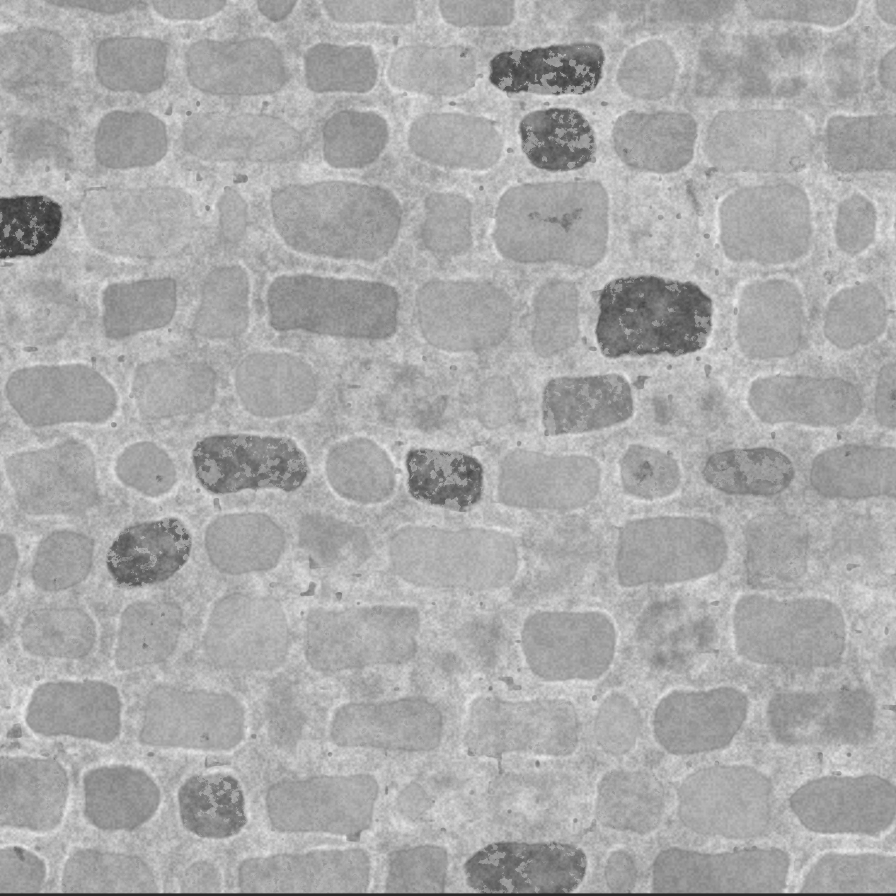
A Shadertoy shader for this texture:

```glsl
#define ROWS 11.0
#define COLUMNS 8.6
#define JOINT 0.0095
#define CORNER 0.026
#define STONE_TONE 0.645
#define MORTAR_TONE 0.715
#define DARK_SHARE 0.10
#define FAINT_SHARE 0.24
#define RIM_GAIN 0.085
#define GRAIN 0.11

float hash(vec2 p) {
    vec3 q = fract(vec3(p.xyx) * 0.1031);
    q += dot(q, q.yzx + 33.33);
    return fract((q.x + q.y) * q.z);
}

float noise(vec2 p) {
    vec2 i = floor(p), f = fract(p);
    f = f * f * (3.0 - 2.0 * f);
    return mix(mix(hash(i), hash(i + vec2(1, 0)), f.x),
               mix(hash(i + vec2(0, 1)), hash(i + vec2(1, 1)), f.x), f.y);
}

// Rotated octaves hide the lattice; the result is centred on zero
float fbm(vec2 p) {
    float sum = 0.0, gain = 0.5;
    for (int k = 0; k < 5; k++) {
        sum += gain * (noise(p) - 0.5);
        p = mat2(1.6, 1.2, -1.2, 1.6) * p + 17.3;
        gain *= 0.55;
    }
    return sum;
}

// Irregular position of the joint to the left of a stone
float jointX(float column, float row) {
    return column + 0.56 * (hash(vec2(column, row) + 40.0) - 0.5);
}

// Distance inside the stone (positive) or into the joint (negative)
float stoneDistance(vec2 uv, out vec2 id) {
    vec2 bend = vec2(noise(uv * 5.0 + 3.0), noise(uv * vec2(3.5, 5.0) + 31.0)) - 0.5;
    vec2 ripple = vec2(fbm(uv * 24.0), fbm(uv * 24.0 + 60.0));
    vec2 p = uv + bend * vec2(0.03, 0.042) + ripple * 0.016;

    float y = p.y * ROWS + 0.3;
    float row = floor(y);
    float x = p.x * COLUMNS + 7.0 * hash(vec2(row, 9.0)) + 20.0;
    float column = floor(x);
    if (x < jointX(column, row)) column -= 1.0;
    else if (x >= jointX(column + 1.0, row)) column += 1.0;
    id = vec2(column, row);

    float left = jointX(column, row), right = jointX(column + 1.0, row);
    vec2 local = vec2((x - left) / (right - left), y - row);
    vec4 slant = vec4(hash(id + 11.0), hash(id + 12.0), hash(id + 13.0), hash(id + 14.0)) - 0.5;
    vec2 low = vec2(x - left, local.y) / vec2(COLUMNS, ROWS);
    vec2 high = vec2(right - x, 1.0 - local.y) / vec2(COLUMNS, ROWS);
    low += slant.xy * (local.yx - 0.5) * 0.028;
    high += slant.zw * (local.yx - 0.5) * 0.028;
    vec2 inset = JOINT + 0.009 * vec2(hash(id + 21.0), hash(id + 22.0)) - 0.003;
    vec2 side = min(low, high) - inset;
    float radius = CORNER * (0.6 + 0.8 * hash(id + 23.0));
    return min(radius - length(max(radius - side, 0.0)), min(side.x, side.y));
}

void mainImage(out vec4 fragColor, in vec2 fragCoord) {
    vec2 uv = fragCoord / iResolution.y;
    float pixel = 1.0 / iResolution.y;
    vec2 id;
    float d = stoneDistance(uv, id);

    float broad = fbm(uv * 9.0 + 5.0);
    float blotch = fbm(uv * 38.0 + 80.0);
    float fine = fbm(uv * 130.0 + 20.0);
    float grain = noise(uv * 370.0) - 0.5;

    // Pale, crumbly mortar with small dark pits
    float mortar = MORTAR_TONE + 0.16 * broad + 0.20 * blotch + 0.20 * fine + GRAIN * grain;
    float pits = smoothstep(0.80, 0.92, noise(uv * 95.0 + 7.0)) * smoothstep(0.0, 0.18, broad + blotch);
    mortar -= 0.20 * pits;

    // Stone faces: most smooth, some rough
    float rough = hash(id + 51.0);
    float stone = STONE_TONE + 0.10 * (hash(id + 50.0) - 0.5) + 0.10 * broad;
    stone += mix(0.07, 0.18, rough * rough) * (blotch + fine) + 0.7 * GRAIN * grain;
    stone -= 0.10 * rough * smoothstep(0.16, 0.30, fine);

    // A few weathered dark stones with pale lichen flecks
    float dark = step(hash(id + 52.0), DARK_SHARE);
    float depth = mix(0.09, 0.27, hash(id + 53.0));
    float lichen = smoothstep(0.06, 0.18, fine + 0.7 * blotch);
    float stain = smoothstep(-0.22, 0.12, blotch + 0.8 * broad + 0.08);
    stone += dark * depth * (lichen * 0.8 - 0.45 - 0.75 * stain + 0.5 * fine);

    // Some stones are half buried in mortar
    float faint = step(hash(id + 54.0), FAINT_SHARE) * (1.0 - dark);
    float cover = faint * smoothstep(-0.20, 0.22, blotch + broad);
    float soft = mix(0.0016, 0.005, faint) + pixel;
    float face = smoothstep(-soft, soft, d + 0.006 * fine);
    float tone = mix(mortar, stone, face * (1.0 - 0.75 * cover));

    // Broken bright rim and a thin shadow just inside it
    float patchy = smoothstep(-0.16, 0.16, fbm(uv * 16.0 + 44.0));
    float rim = exp(-pow((d + 0.0035) / 0.0032, 2.0));
    float crease = exp(-pow((d - 0.0022) / 0.0018, 2.0));
    tone += (1.0 - 0.6 * faint) * (RIM_GAIN * rim * patchy - 0.035 * crease * (1.0 - 0.5 * patchy));

    // Rare dark chips and the dark lower border
    float chip = smoothstep(0.27, 0.36, fbm(uv * 17.0 + 130.0) + 0.15 * fine);
    tone -= 0.22 * chip * (0.7 + fine);
    tone = mix(0.16, tone, smoothstep(0.003 - pixel, 0.003 + pixel, uv.y));
    fragColor = vec4(vec3(clamp(tone, 0.12, 0.90)), 1.0);
}
```
